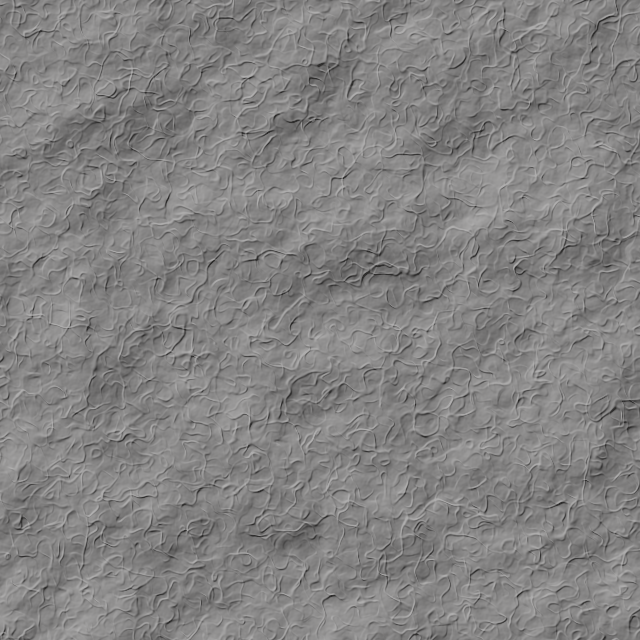
A Shadertoy shader for this texture:

```glsl
// Rough grey stone lit at a grazing angle from the upper left.
// A height field of layered gradient noise, with wriggling creases and ledges
// along noise contours, is shaded by its slope towards the light.

#define STONE_GREY vec3(0.520, 0.516, 0.515)
#define LIGHT_DIR vec2(-0.60, 0.80)
#define SLOPE_STEP 0.0012
#define BROAD_SCALE 5.5
#define BROAD_RELIEF 0.036
#define RELIEF_FALLOFF 0.82
#define CREASE_SCALE 17.0
#define CREASE_WIDTH 0.0024
#define CREASE_HEIGHT 0.00036
#define LEDGE_HEIGHT 0.00042
#define WARP_AMOUNT 0.009
#define HIGHLIGHT_ROLLOFF 1.4

// Random unit vector for a lattice point
vec2 randomGradient(vec2 cell) {
    float h = fract(sin(dot(cell, vec2(127.1, 311.7))) * 43758.5453);
    float angle = 6.2831853 * h;
    return vec2(cos(angle), sin(angle));
}

float gradientNoise(vec2 p) {
    vec2 cell = floor(p);
    vec2 f = fract(p);
    vec2 fade = f * f * f * (f * (f * 6.0 - 15.0) + 10.0);
    vec2 right = vec2(1.0, 0.0);
    vec2 up = vec2(0.0, 1.0);
    float a = dot(randomGradient(cell), f);
    float b = dot(randomGradient(cell + right), f - right);
    float c = dot(randomGradient(cell + up), f - up);
    float d = dot(randomGradient(cell + 1.0), f - 1.0);
    return mix(mix(a, b, fade.x), mix(c, d, fade.x), fade.y);
}

mat2 rotation(float angle) {
    float c = cos(angle), s = sin(angle);
    return mat2(c, s, -s, c);
}

// Swells down to fine grain; each octave is divided by its frequency
float swellHeight(vec2 p) {
    float height = 0.0;
    float scale = BROAD_SCALE;
    float relief = BROAD_RELIEF;
    for (int i = 0; i < 6; i++) {
        p = rotation(0.7) * p;
        height += relief / scale * gradientNoise(p * scale + 7.3 * float(i));
        scale *= 2.03;
        relief *= RELIEF_FALLOFF;
    }
    return height;
}

// Thin ridges and steps that follow the zero contours of warped noise
float creaseHeight(vec2 p) {
    vec2 warp = vec2(gradientNoise(p * 42.0), gradientNoise(p * 42.0 + 31.7));
    p += WARP_AMOUNT * warp;
    float height = 0.0;
    float scale = CREASE_SCALE;
    for (int i = 0; i < 3; i++) {
        p = rotation(1.1) * p;
        vec2 q = p * scale + 19.1 * float(i);
        float contour = gradientNoise(q) / (0.8 * scale * CREASE_WIDTH);
        float strength = gradientNoise(q * 0.55 + 53.0);
        float ridge = exp(-contour * contour) * smoothstep(-0.25, 0.30, strength);
        float ledge = smoothstep(-1.3, 1.3, contour) * strength * 2.0;
        height += CREASE_HEIGHT * ridge + LEDGE_HEIGHT * ledge;
        scale *= 1.8;
    }
    return height;
}

float stoneHeight(vec2 p) {
    return swellHeight(p) + creaseHeight(p);
}

void mainImage(out vec4 fragColor, in vec2 fragCoord) {
    vec2 uv = fragCoord / iResolution.y;

    // Slope facing the light, by central difference
    vec2 offset = SLOPE_STEP * LIGHT_DIR;
    float slope = (stoneHeight(uv - offset) - stoneHeight(uv + offset)) / (2.0 * SLOPE_STEP);

    // Shadows bite deeper than highlights
    slope = clamp(slope, -0.25, 0.25);
    float shade = slope - HIGHLIGHT_ROLLOFF * slope * slope;
    fragColor = vec4(STONE_GREY + shade, 1.0);
}
```
